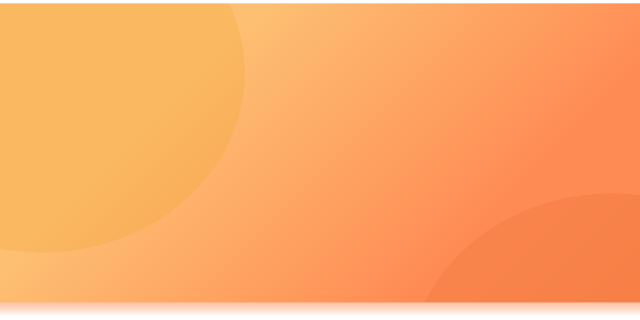
Reproduce this background procedurally as a Shadertoy shader.

```glsl
// A warm banner: a diagonal amber-to-coral gradient with two translucent
// ellipses at opposite corners, above a soft peach shadow on white.
// Layers are blended in order using antialiased distance masks.

const vec3 WHITE = vec3(1.0);
const vec3 AMBER = vec3(0.992, 0.753, 0.451);
const vec3 CORAL = vec3(1.0, 0.545, 0.329);
const vec3 GOLD_TINT = vec3(0.957, 0.659, 0.227);
const vec3 RUST_TINT = vec3(0.906, 0.431, 0.188);
const vec3 SHADOW = vec3(0.995, 0.78, 0.67);

const float PANEL_BOTTOM = 0.0547;
const float PANEL_TOP = 0.9896;
const float SHADOW_DEPTH = 0.052;
const vec2 ELLIPSE_RADII = vec2(0.635, 0.5625);

// Coverage of the region where distance is negative.
float coverage(float distance, float pixel) {
    return clamp(0.5 - distance / pixel, 0.0, 1.0);
}

// First-order signed distance to an ellipse.
float ellipseDistance(vec2 p, vec2 center, vec2 radii) {
    vec2 q = p - center;
    float k = length(q / radii);
    return k * (k - 1.0) / max(length(q / (radii * radii)), 1e-4);
}

float bandDistance(float y, float low, float high) {
    return max(low - y, y - high);
}

vec3 diagonalGradient(float diagonal) {
    return mix(AMBER, CORAL, clamp((diagonal - 0.833) / 1.381, 0.0, 1.0));
}

vec3 tintEllipse(vec3 base, vec3 tint, float opacity, vec2 p, vec2 center, float pixel) {
    float mask = coverage(ellipseDistance(p, center, ELLIPSE_RADII), pixel);
    return mix(base, tint, opacity * mask);
}

void mainImage(out vec4 fragColor, in vec2 fragCoord) {
    // Canvas spans 2 by 1 units.
    vec2 p = fragCoord / iResolution.xy * vec2(2.0, 1.0);
    float pixel = 1.0 / iResolution.y;
    float diagonal = p.x + 1.0 - p.y;

    // Panel fill and corner ellipses
    vec3 panel = diagonalGradient(diagonal);
    panel = tintEllipse(panel, GOLD_TINT, 0.33, p, vec2(0.130, 0.773), pixel);
    float rustOpacity = mix(0.24, 0.38, smoothstep(2.2, 2.95, diagonal));
    panel = tintEllipse(panel, RUST_TINT, rustOpacity, p, vec2(1.911, -0.167), pixel);

    // White page with the shadow fading downward from the panel
    float fade = smoothstep(PANEL_BOTTOM - SHADOW_DEPTH, PANEL_BOTTOM, p.y);
    vec3 page = mix(WHITE, SHADOW, fade * step(p.y, 0.5));

    float panelMask = coverage(bandDistance(p.y, PANEL_BOTTOM, PANEL_TOP), pixel);
    fragColor = vec4(mix(page, panel, panelMask), 1.0);
}
```
